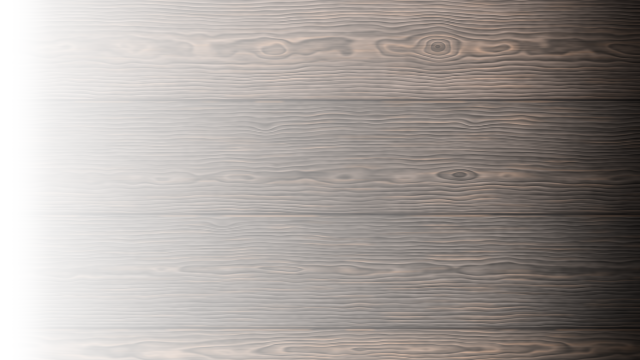
Reproduce this texture procedurally as a Shadertoy shader.

```glsl
#define PLANK_HEIGHT 0.317
#define FIRST_SEAM 0.088
#define RING_DENSITY 100.0
#define RING_CONTRAST 0.40
#define FIBRE_CONTRAST 0.24
#define GRAIN_WARP 0.016
#define HEART_WAVE 0.016
#define FADE_POWER 1.25
#define SHADOW_START 0.75
#define SHADOW_DEPTH 0.72
#define AMBER vec3(0.60, 0.45, 0.35)

float hash(vec2 p) {
    vec3 q = fract(vec3(p.xyx) * 0.1031);
    q += dot(q, q.yzx + 33.33);
    return fract((q.x + q.y) * q.z);
}

float noise(vec2 p) {
    vec2 cell = floor(p), f = fract(p);
    f = f * f * (3.0 - 2.0 * f);
    return mix(mix(hash(cell), hash(cell + vec2(1, 0)), f.x),
               mix(hash(cell + vec2(0, 1)), hash(cell + vec2(1, 1)), f.x), f.y);
}

// Heart of a plank: centre, ring radius and length of the knot
vec4 heartOf(int plank) {
    if (plank == 0) return vec4(1.05, 0.030, 0.045, 0.70);
    if (plank == 1) return vec4(0.78, 0.250, 0.024, 0.45);
    if (plank == 2) return vec4(1.273, 0.510, 0.020, 0.055);
    return vec4(1.215, 0.866, 0.036, 0.06);
}

vec3 tintOf(int plank) {
    if (plank == 0) return vec3(0.42, 0.37, 0.34);
    if (plank == 1) return vec3(0.38, 0.345, 0.325);
    if (plank == 2) return vec3(0.39, 0.345, 0.32);
    return vec3(0.46, 0.395, 0.36);
}

// Soft bump that bends the grain around a small knot
float smallKnot(vec2 p, vec2 centre, float size) {
    vec2 d = (p - centre) / vec2(size * 1.8, size);
    return 0.6 * size * exp(-dot(d, d));
}

// Grain distance: nested loops at the heart, parallel lines away from it
float grainField(vec2 p, vec4 heart) {
    vec2 d = p - heart.xy;
    float opening = 1.0 - exp(-d.x * d.x / (heart.w * heart.w));
    float field = sqrt(d.y * d.y + heart.z * heart.z * opening);
    field += smallKnot(p, vec2(0.62, 0.370), 0.024);
    field += smallKnot(p, vec2(0.74, 0.640), 0.018);
    field += smallKnot(p, vec2(1.32, 0.648), 0.018);
    return field;
}

void mainImage(out vec4 fragColor, in vec2 fragCoord) {
    vec2 p = fragCoord / iResolution.y;
    float across = fragCoord.x / iResolution.x;
    float pixel = 1.0 / iResolution.y;

    // Planks
    float row = (p.y - FIRST_SEAM) / PLANK_HEIGHT;
    int plank = int(floor(row)) + 1;
    float seed = float(plank) * 17.0;
    float seam = (row - floor(row + 0.5)) * PLANK_HEIGHT;
    vec4 heart = heartOf(plank);
    vec3 tint = tintOf(plank);

    // Warped growth rings, waviest beside the heart
    float heartBand = exp(-pow((p.y - heart.y) / 0.035, 2.0));
    vec2 q = p;
    q.y += GRAIN_WARP * (noise(vec2(p.x * 3.0, p.y * 5.0) + seed) - 0.5);
    q.y += 0.004 * (noise(vec2(p.x * 13.0, p.y * 16.0) + seed) - 0.5);
    float field = grainField(q, heart);
    float wave = noise(vec2(p.x * 11.0 + p.y * 9.0, p.y * 22.0) + seed) - 0.5;
    wave += 0.5 * (noise(vec2(p.x * 27.0, p.y * 40.0) + seed) - 0.5);
    field += wave * mix(0.003, HEART_WAVE, heartBand * (plank == 3 ? 1.0 : 0.4));
    float phase = field * RING_DENSITY + 0.7 * noise(vec2(field * 28.0, seed));
    phase += 0.35 * noise(vec2(p.x * 22.0, p.y * 70.0));
    float resolved = 1.0 - smoothstep(0.5, 1.0, fwidth(phase));
    float ring = 0.5 + 0.5 * sin(6.2832 * phase + 0.7 * sin(6.2832 * phase));
    float strength = 0.35 + 0.9 * noise(vec2(p.x * 5.0, p.y * 45.0) + seed);

    // Fibres and broad stains
    float fibre = noise(vec2(p.x * 18.0, q.y * 270.0) + seed) - 0.5;
    fibre += 0.6 * (noise(vec2(p.x * 60.0, q.y * 200.0) + seed) - 0.5);
    float streak = noise(vec2(p.x * 2.5, field * 75.0) + seed) - 0.5;
    float stain = noise(vec2(p.x * 4.0, p.y * 8.0) + seed) - 0.5;
    float light = 1.0 + RING_CONTRAST * (ring - 0.5) * strength * resolved * 1.4;
    light += FIBRE_CONTRAST * fibre + 0.16 * streak + 0.09 * stain;
    vec3 wood = tint * light;

    // Amber earlywood in thin flecks, strongest along the heart
    float fleck = smoothstep(0.5, 0.9, noise(vec2(p.x * 9.0, q.y * 130.0) + seed));
    float heartWarmth = (plank == 0 || plank == 3) ? 0.32 : 0.08;
    float warmth = 0.32 * fleck + heartWarmth * heartBand;
    wood = mix(wood, AMBER * light, warmth * (0.3 + 0.7 * ring));

    // Dark knot cores
    vec2 core = (p - heart.xy) / vec2(0.022, 0.012);
    if (plank > 1) wood *= 1.0 - 0.35 * exp(-dot(core, core));

    // Seams with a worn, broken lip
    float gap = 1.0 - smoothstep(0.001, 0.002 + pixel, abs(seam));
    float lip = 1.0 - smoothstep(0.001, 0.002 + pixel, abs(seam + 0.0045));
    float worn = smoothstep(0.4, 0.7, noise(vec2(p.x * 12.0, seed)));
    wood *= 1.0 - 0.10 * exp(-abs(seam) / 0.012);
    wood = mix(wood, vec3(0.09, 0.08, 0.08), 0.65 * gap);
    wood = mix(wood, AMBER * 1.15, 0.45 * lip * worn);

    // Shadow on the right, white haze from the left
    float corner = 0.04 * pow(abs(2.0 * p.y - 1.0), 2.0) + 0.02 * (1.0 - p.y);
    wood *= 1.0 - SHADOW_DEPTH * smoothstep(SHADOW_START, 1.07, across + corner);
    float haze = pow(max(1.0 - across, 0.0), FADE_POWER);
    haze = mix(1.0, haze, smoothstep(0.0, 0.09, across));
    haze = min(1.0, haze + 0.03 * smoothstep(0.05, 0.4, across) * (1.0 - across));
    fragColor = vec4(mix(clamp(wood, 0.0, 1.0), vec3(1.0), haze), 1.0);
}
```
